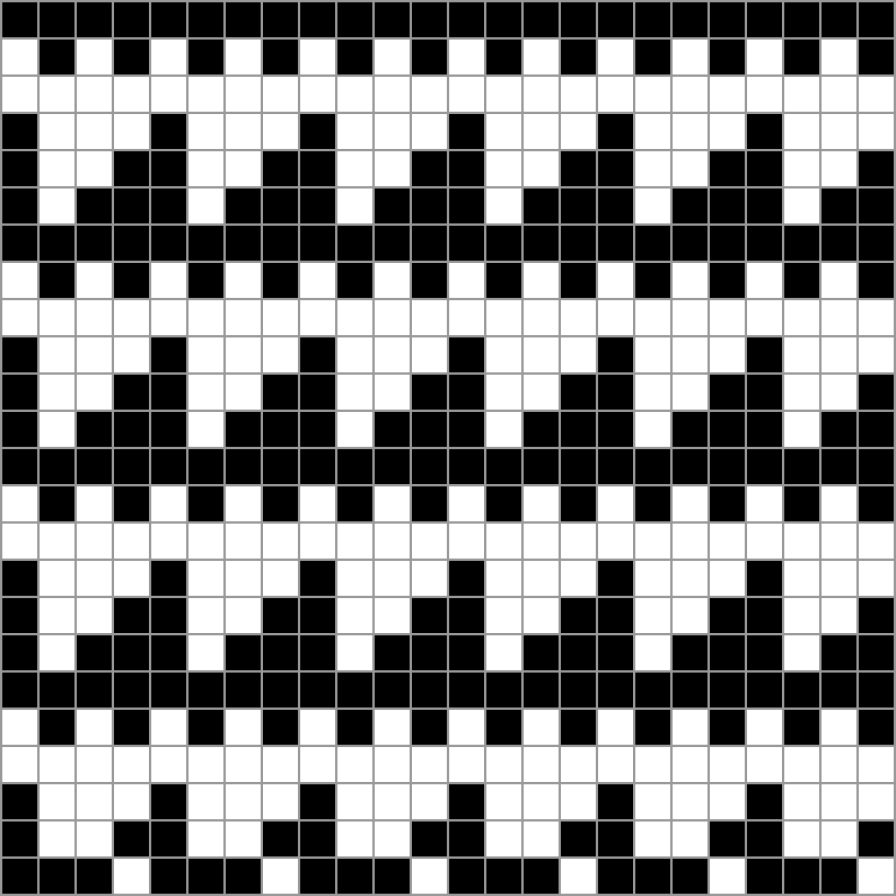
This pattern is drawn by a WebGL 2 fragment shader. Its source:

```glsl
#version 300 es
precision highp float;
// Black and white weaving draft: staircase triangles and checked bands on a thin grey grid.

uniform vec2 u_resolution;
out vec4 fragColor;

const float CELLS = 24.0;          // squares across and down
const float LINE_WIDTH = 0.0026;   // grid line, in canvas widths
const float BAND_ROWS = 6.0;       // rows in one vertical repeat
const float STEP_COLUMNS = 4.0;    // columns in one staircase
const float FIRST_STEP_ROW = 3.0;  // row of a band where the staircase begins
const vec3 INK = vec3(0.0);
const vec3 PAPER = vec3(1.0);
const vec3 GRID_GREY = vec3(0.6);

// True where a square is filled; x counts from the left, y from the top.
bool isFilled(vec2 cell) {
    float row = mod(cell.y, BAND_ROWS);
    float column = mod(cell.x, STEP_COLUMNS);

    // The closing row has its gap in the last column of each staircase.
    if (cell.y > CELLS - 1.5) return column < STEP_COLUMNS - 1.5;

    if (row < 0.5) return true;                        // solid bar
    if (row < 1.5) return mod(cell.x, 2.0) > 0.5;      // alternating squares
    if (row < FIRST_STEP_ROW - 0.5) return false;      // blank row

    // Staircase grows one square to the left with each row down.
    float stepsLeft = mod(STEP_COLUMNS - column, STEP_COLUMNS);
    return stepsLeft < row - FIRST_STEP_ROW + 0.5;
}

// Share of a pixel covered by a line, for each axis.
vec2 lineCoverage(vec2 offset, vec2 pixel) {
    vec2 upper = min(offset + 0.5 * pixel, vec2(0.5 * LINE_WIDTH));
    vec2 lower = max(offset - 0.5 * pixel, vec2(-0.5 * LINE_WIDTH));
    return clamp((upper - lower) / pixel, 0.0, 1.0);
}

void main() {
    vec2 pixel = 1.0 / u_resolution;
    vec2 uv = gl_FragCoord.xy * pixel;
    uv.y = 1.0 - uv.y;

    // Inset by half a line so that the outer border stays whole.
    float pitch = (1.0 - LINE_WIDTH) / CELLS;
    vec2 gridPos = (uv - 0.5 * LINE_WIDTH) / pitch;
    vec2 cell = clamp(floor(gridPos), 0.0, CELLS - 1.0);
    vec3 color = isFilled(cell) ? INK : PAPER;

    // Grid lines on top of the squares.
    vec2 nearestLine = floor(gridPos + 0.5);
    vec2 coverage = lineCoverage((gridPos - nearestLine) * pitch, pixel);
    float grid = 1.0 - (1.0 - coverage.x) * (1.0 - coverage.y);

    fragColor = vec4(mix(color, GRID_GREY, grid), 1.0);
}
```
